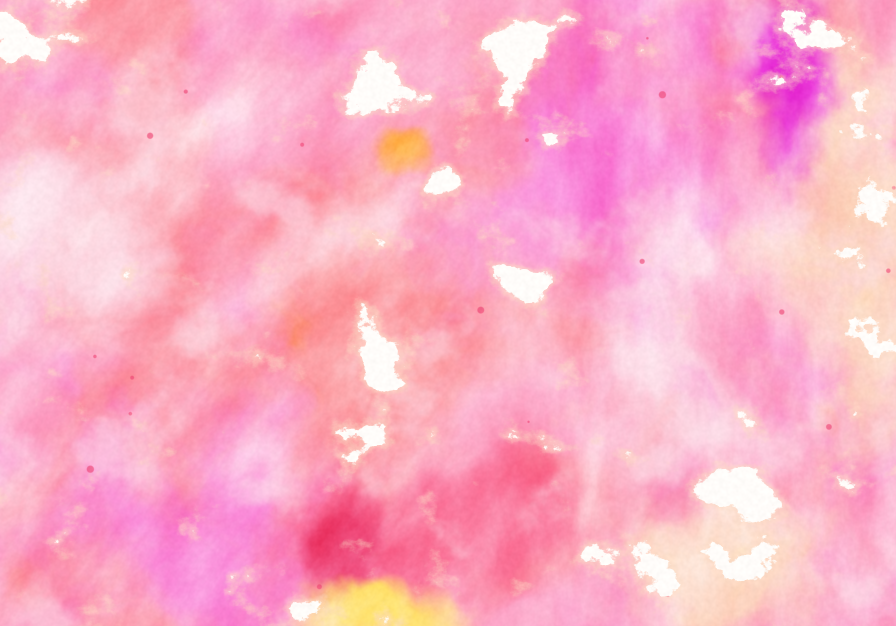
Give the GLSL for this texture, as a Shadertoy shader.

```glsl
// Blotted pink watercolour: soft blended washes, streaky pigment and ragged bare-paper flakes.

const vec3 PINK    = vec3(0.99, 0.66, 0.79);
const vec3 BLUSH   = vec3(0.99, 0.87, 0.91);
const vec3 CORAL   = vec3(0.99, 0.63, 0.64);
const vec3 ORCHID  = vec3(0.98, 0.54, 0.86);
const vec3 ROSE    = vec3(0.98, 0.45, 0.60);
const vec3 CRIMSON = vec3(0.93, 0.25, 0.44);
const vec3 MAGENTA = vec3(0.92, 0.22, 0.87);
const vec3 PEACH   = vec3(0.99, 0.86, 0.77);
const vec3 AMBER   = vec3(1.00, 0.68, 0.22);
const vec3 LEMON   = vec3(1.00, 0.90, 0.38);
const vec3 PAPER   = vec3(1.00, 0.99, 0.98);

const float WARP        = 0.06;   // wander of the wash outlines
const float WASH_DETAIL = 5.0;    // scale of the wash edges
const float FLAKE_SCALE = 11.0;   // scale of the bare patches
const float FLAKE_LIMIT = 0.64;   // higher leaves less bare paper
const float DENSITY     = 0.75;   // contrast of pigment streaks
const float GRAIN       = 0.022;  // paper tooth
const float ASPECT      = 1.43;   // layout width in canvas heights

// Zones as centre.xy, radius.zw, in canvas heights
const int ZONES = 12;
const vec4 WASH[ZONES] = vec4[ZONES](
    vec4(0.08, 0.62, 0.26, 0.20), vec4(1.06, 0.42, 0.13, 0.32),
    vec4(0.60, 0.50, 0.30, 0.30), vec4(0.97, 0.80, 0.17, 0.26),
    vec4(0.33, 0.14, 0.24, 0.17), vec4(0.73, 0.15, 0.27, 0.14),
    vec4(1.37, 0.60, 0.15, 0.38), vec4(1.20, 0.10, 0.20, 0.13),
    vec4(0.56, 0.11, 0.09, 0.10), vec4(1.25, 0.87, 0.08, 0.18),
    vec4(0.65, 0.75, 0.05, 0.05), vec4(0.60, 0.02, 0.15, 0.05));
const vec3 TINT[ZONES] = vec3[ZONES](
    BLUSH, BLUSH, CORAL, ORCHID, ORCHID, ROSE,
    PEACH, PEACH, CRIMSON, MAGENTA, AMBER, LEMON);
const vec4 FLAKE[ZONES] = vec4[ZONES](
    vec4(0.03, 0.93, 0.08, 0.07), vec4(0.62, 0.85, 0.10, 0.05),
    vec4(0.83, 0.92, 0.09, 0.12), vec4(0.71, 0.71, 0.04, 0.06),
    vec4(0.84, 0.54, 0.06, 0.04), vec4(0.60, 0.40, 0.05, 0.12),
    vec4(1.10, 0.09, 0.15, 0.06), vec4(1.20, 0.21, 0.07, 0.08),
    vec4(1.41, 0.42, 0.06, 0.07), vec4(1.30, 0.93, 0.07, 0.10),
    vec4(1.38, 0.72, 0.05, 0.15), vec4(0.52, 0.02, 0.14, 0.03));

float hash(vec2 cell) {
    uvec2 q = uvec2(ivec2(cell));
    uint h = (q.x * 1597334673u) ^ (q.y * 3812015801u);
    h = (h ^ (h >> 15)) * 2246822519u;
    h ^= h >> 13;
    return float(h & 65535u) / 65536.0;
}

float slope(vec2 cell, vec2 offset) {
    float angle = 6.2832 * hash(cell);
    return dot(vec2(cos(angle), sin(angle)), offset);
}

float gradientNoise(vec2 p) {
    vec2 i = floor(p), f = p - i;
    vec2 u = f * f * f * (f * (f * 6.0 - 15.0) + 10.0);
    vec2 e = vec2(1.0, 0.0);
    return mix(mix(slope(i, f), slope(i + e, f - e), u.x),
               mix(slope(i + e.yx, f - e.yx), slope(i + 1.0, f - 1.0), u.x), u.y);
}

float fbm(vec2 p, int octaves) {
    float sum = 0.0, gain = 1.0;
    for (int i = 0; i < octaves; i++) {
        sum += gain * gradientNoise(p);
        p = mat2(1.6, 1.2, -1.2, 1.6) * p + 17.3;
        gain *= 0.54;
    }
    return sum;
}

float blob(vec2 p, vec4 zone) {
    vec2 d = (p - zone.xy) / zone.zw;
    return exp(-dot(d, d));
}

// Broad blended colours
vec3 washes(vec2 p) {
    vec2 q = p + WARP * vec2(fbm(p * 4.0 + 3.0, 4), fbm(p * 4.0 + 41.0, 4));
    vec3 colour = mix(PINK, ORCHID, 0.7 * smoothstep(0.05, 0.6, fbm(q * 2.6 + 8.0, 4)));
    colour = mix(colour, CORAL, 0.7 * smoothstep(0.0, 0.5, fbm(q * 2.3 + 63.0, 4)));
    for (int i = 0; i < ZONES; i++) {
        float edge = fbm(q * WASH_DETAIL + 13.7 * float(i), 5);
        float amount = smoothstep(0.2, 0.98, blob(q, WASH[i]) + 0.5 * edge);
        colour = mix(colour, TINT[i], 0.92 * amount);
    }
    return colour;
}

// Pigment streaks: diagonal at the left, upright at the right
float streaks(vec2 p) {
    vec2 along = mat2(0.82, 0.57, -0.57, 0.82) * p;
    float diagonal = fbm(along.yx * vec2(4.0, 8.0) + 5.0, 6);
    float upright = fbm(p * vec2(9.0, 4.0) + 29.0, 6);
    return mix(diagonal, upright, smoothstep(0.6, 1.0, p.x));
}

// Signed cover of bare paper, positive inside a flake
float bareness(vec2 p) {
    float zone = 0.0;
    for (int i = 0; i < ZONES; i++) zone = max(zone, blob(p, FLAKE[i]));
    vec2 q = mat2(0.9, 0.3, -0.35, 1.1) * p;
    return 0.75 * zone + 0.9 * fbm(q * FLAKE_SCALE + 71.0, 6) - FLAKE_LIMIT;
}

// Sparse small pigment drops
float drops(vec2 p) {
    vec2 grid = p * 11.0, cell = floor(grid);
    vec2 centre = 0.2 + 0.6 * vec2(hash(cell + 5.0), hash(cell + 37.0));
    float radius = 0.05 * hash(cell + 83.0);
    float present = step(0.9, hash(cell + 61.0));
    return present * (1.0 - smoothstep(radius, radius + 0.03, length(grid - cell - centre)));
}

void mainImage(out vec4 fragColor, in vec2 fragCoord) {
    vec2 p = fragCoord / iResolution.xy * vec2(ASPECT, 1.0);

    // Pigment
    float streak = streaks(p);
    vec3 colour = pow(washes(p), vec3(max(0.35, 1.0 - DENSITY * streak)));
    colour = mix(colour, BLUSH, 0.55 * smoothstep(0.12, 0.65, fbm(p * 5.5 + 97.0, 5)));
    colour = mix(colour, CRIMSON, 0.6 * drops(p));

    // Warm fringe and bare paper
    float bare = bareness(p);
    colour = mix(colour, PEACH, 0.55 * smoothstep(-0.35, 0.0, bare));
    colour = mix(colour, PAPER, smoothstep(-0.04, 0.05, bare));

    // Paper tooth
    colour += GRAIN * fbm(p * 110.0, 2);
    fragColor = vec4(clamp(colour, 0.0, 1.0), 1.0);
}
```
